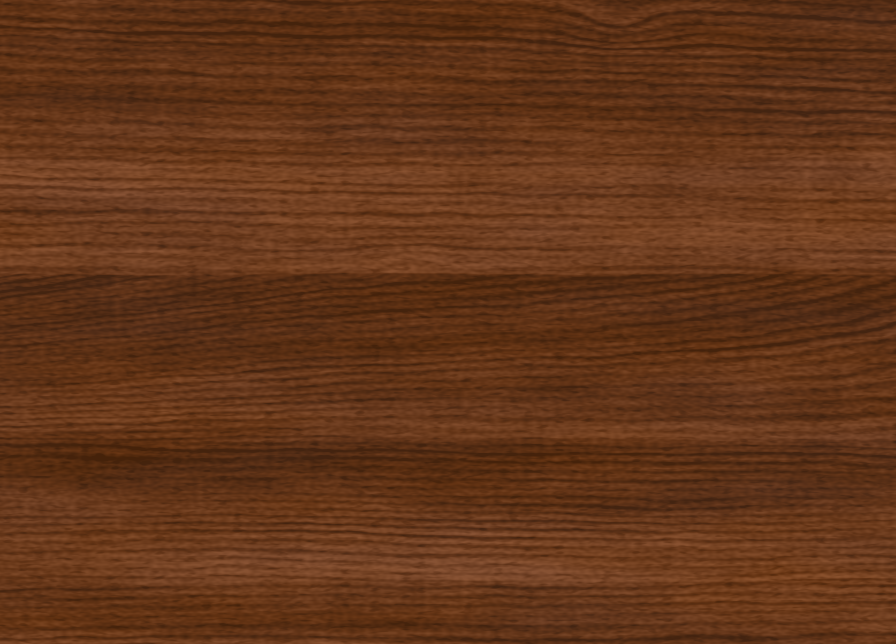
A Shadertoy shader for this texture:

```glsl
// Dark walnut veneer: horizontal boards with slanting growth lines, fibres and pores.
#define DARK vec3(0.265, 0.138, 0.058)
#define MID vec3(0.388, 0.204, 0.090)
#define LIGHT vec3(0.510, 0.300, 0.172)
#define RING_DEPTH 0.50
#define STREAK_DEPTH 0.50
#define FIBRE_DEPTH 0.20
#define GRAIN_DEPTH 0.30
#define PORE_DEPTH 0.20
#define FIGURE_DEPTH 0.18
#define GRAIN_WOBBLE 0.016

const int BOARDS = 4;
// Board borders from bottom to top, and the softness of each lower border
const float BORDER[5] = float[5](0.0, 0.095, 0.315, 0.574, 1.0);
const float SOFTNESS[4] = float[4](0.004, 0.006, 0.008, 0.002);
// Tone at the lower and upper side of each board
const float LOW_TONE[4] = float[4](0.58, 0.74, 0.60, 0.74);
const float HIGH_TONE[4] = float[4](0.54, 0.38, 0.31, 0.42);
// Growth lines per canvas height, and how far they lean
const float RINGS[4] = float[4](62.0, 78.0, 70.0, 58.0);
const float LEAN[4] = float[4](0.01, -0.015, 0.14, -0.035);

float hash(float n) {
    return fract(sin(n * 127.1) * 4375.85);
}

vec2 gradient(vec2 cell) {
    vec3 q = fract(cell.xyx * vec3(0.1031, 0.1030, 0.0973));
    q += dot(q, q.yzx + 33.33);
    float angle = 6.2832 * fract((q.x + q.y) * q.z);
    return vec2(cos(angle), sin(angle));
}

float gradientNoise(vec2 p) {
    vec2 i = floor(p), f = fract(p);
    vec2 u = f * f * f * (f * (f * 6.0 - 15.0) + 10.0);
    vec2 e = vec2(0.0, 1.0);
    float low = mix(dot(gradient(i), f), dot(gradient(i + e.yx), f - e.yx), u.x);
    float high = mix(dot(gradient(i + e), f - e), dot(gradient(i + 1.0), f - 1.0), u.x);
    return mix(low, high, u.y);
}

float fbm(vec2 p) {
    float sum = 0.0, amplitude = 0.6;
    for (int i = 0; i < 4; i++) {
        sum += amplitude * gradientNoise(p);
        p = p * 2.03 + 17.3;
        amplitude *= 0.55;
    }
    return sum;
}

// Soft swelling that bends the grain around a small knot
float knot(vec2 p, vec2 centre, vec2 size) {
    vec2 d = (p - centre) / size;
    return exp(-dot(d, d));
}

// Crisp dark growth line with a pale rim, random strength per ring
float growthLine(float phase) {
    float f = fract(phase);
    float strength = 0.3 + 0.7 * hash(floor(phase));
    float line = smoothstep(0.4, 0.74, f) * (1.0 - smoothstep(0.78, 1.0, f));
    float rim = smoothstep(0.0, 0.15, f) * (1.0 - smoothstep(0.15, 0.4, f));
    return strength * (line - 0.3 * rim);
}

float boardTone(vec2 p, int k) {
    float t = (p.y - BORDER[k]) / (BORDER[k + 1] - BORDER[k]);
    float seed = float(k) * 13.7 + 3.1;

    // Height along the bent grain
    float bend = LEAN[k] * t * ((p.x - 0.7) + 0.12 * sin(p.x * 5.0 + seed));
    float grain = p.y - bend + GRAIN_WOBBLE * fbm(vec2(p.x * 1.6 + seed, p.y * 6.0));
    grain -= 0.014 * knot(p, vec2(0.64, 0.60), vec2(0.06, 0.025));
    grain += 0.030 * knot(p, vec2(0.96, 0.96), vec2(0.07, 0.035));
    vec2 g = vec2(p.x, grain);

    // Broad shading and long streaks
    float tone = mix(LOW_TONE[k], HIGH_TONE[k], smoothstep(0.22, 0.8, t));
    tone += STREAK_DEPTH * fbm(g * vec2(1.1, 17.0) + seed);

    // Growth lines, fading in and out
    float phase = grain * RINGS[k] + seed + 0.22 * gradientNoise(g * vec2(15.0, 38.0));
    phase += 0.5 * gradientNoise(vec2(p.x * 0.6, grain * 16.0) + seed);
    float presence = clamp(0.8 + 0.9 * gradientNoise(g * vec2(1.5, 8.0) - seed), 0.35, 1.2);
    return tone - RING_DEPTH * presence * (growthLine(phase) - 0.1);
}

void mainImage(out vec4 fragColor, in vec2 fragCoord) {
    vec2 p = fragCoord / iResolution.y;

    // Stack the boards with slightly wavy, smooth borders
    float wave = 0.005 * gradientNoise(vec2(p.x * 2.5, 4.7));
    float tone = boardTone(p, 0);
    for (int k = 1; k < BOARDS; k++) {
        float cover = smoothstep(-SOFTNESS[k], SOFTNESS[k], p.y + wave - BORDER[k]);
        tone = mix(tone, boardTone(p, k), cover);
    }

    // Fine fibres, grain, short pores and faint cross figure
    vec2 fibre = p + vec2(0.0, 0.006 * gradientNoise(p * vec2(3.0, 7.0)));
    tone += FIBRE_DEPTH * gradientNoise(fibre * vec2(9.0, 150.0));
    tone += GRAIN_DEPTH * gradientNoise(fibre * vec2(85.0, 215.0) + 31.0);
    float pores = smoothstep(0.15, 0.42, gradientNoise(fibre * vec2(42.0, 190.0) + 77.0));
    tone -= PORE_DEPTH * pores;
    tone += FIGURE_DEPTH * fbm(p * vec2(13.0, 6.0) + 9.0);

    // Brown ramp with redder and paler patches
    tone = clamp(tone, 0.0, 1.1);
    vec3 color = mix(DARK, MID, min(tone * 2.0, 1.0));
    color = mix(color, LIGHT, max(tone * 2.0 - 1.0, 0.0));
    float hue = fbm(p * vec2(2.0, 12.0) + 51.0);
    color += vec3(-0.012, 0.010, 0.045) * hue;
    fragColor = vec4(color, 1.0);
}
```
